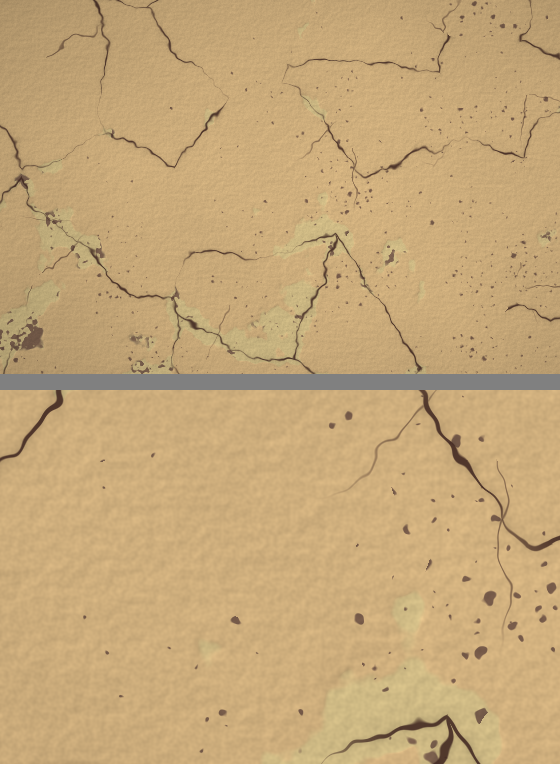
Top: the whole. Bottom: its middle third, enlarged.
Write a Shadertoy shader that draws this texture.

```glsl
#define PLASTER vec3(0.815, 0.688, 0.492)
#define PALE_COAT vec3(0.815, 0.738, 0.525)
#define STAIN vec3(0.44, 0.325, 0.275)
#define CRACK vec3(0.27, 0.17, 0.14)
#define CRACK_SCALE 3.1
#define CRACK_WIDTH 0.0021
#define CRACK_KEEP 0.68
#define RELIEF 0.125
#define PEELING 0.74
#define SPECK_SHARE 0.38
#define VIGNETTE 0.07

vec2 hash2(vec2 p) {
    vec3 q = fract(p.xyx * vec3(0.1031, 0.1030, 0.0973));
    q += dot(q, q.yzx + 33.33);
    return fract((q.xx + q.yz) * q.zy);
}

float cornerSlope(vec2 cell, vec2 corner, vec2 f) {
    float angle = 6.2832 * hash2(cell + corner).x;
    return dot(vec2(cos(angle), sin(angle)), f - corner);
}

float gradientNoise(vec2 p) {
    vec2 i = floor(p), f = p - i;
    vec2 u = f * f * f * (f * (f * 6.0 - 15.0) + 10.0);
    float low = mix(cornerSlope(i, vec2(0, 0), f), cornerSlope(i, vec2(1, 0), f), u.x);
    float high = mix(cornerSlope(i, vec2(0, 1), f), cornerSlope(i, vec2(1, 1), f), u.x);
    return mix(low, high, u.y);
}

float fbm(vec2 p) {
    float sum = 0.0, amp = 1.0;
    for (int i = 0; i < 5; i++) {
        sum += amp * gradientNoise(p);
        p = mat2(1.6, 1.2, -1.2, 1.6) * p + 17.3;
        amp *= 0.52;
    }
    return sum;
}

vec2 noise2(vec2 p) {
    return vec2(gradientNoise(p), gradientNoise(p + 41.7));
}

// Distance to the Voronoi borders that are kept as cracks
float crackDistance(vec2 p, float scale, float keep) {
    p *= scale;
    vec2 cell = floor(p), home = cell, toHome = vec2(9.0);
    for (int k = 0; k < 9; k++) {
        vec2 id = cell + vec2(k % 3 - 1, k / 3 - 1);
        vec2 r = id + hash2(id) - p;
        if (dot(r, r) < dot(toHome, toHome)) { toHome = r; home = id; }
    }
    float d = 1.0;
    for (int k = 0; k < 25; k++) {
        vec2 id = home + vec2(k % 5 - 2, k / 5 - 2);
        if (k == 12 || hash2(id + home + 91.0).y > keep) continue;
        vec2 r = id + hash2(id) - p;
        d = min(d, dot(0.5 * (r + toHome), normalize(r - toHome)));
    }
    return d / scale;
}

// Trowelled plaster: rounded lumps, grit and faint horizontal strokes
float plasterHeight(vec2 p) {
    return 0.45 * gradientNoise(p * 30.0) + 0.4 * gradientNoise(p * 62.0)
         + 0.35 * gradientNoise(p * 125.0) + 0.22 * gradientNoise(p * vec2(16.0, 105.0));
}

// One scattered dark fleck per grid cell
float specks(vec2 p, float scale, float share, float px) {
    vec2 id = floor(p * scale);
    vec2 rnd = hash2(id + 7.0);
    vec2 centre = 0.3 + 0.4 * hash2(id + 53.0);
    float radius = (0.06 + 0.19 * rnd.y * rnd.y * rnd.y) / scale;
    float d = length(fract(p * scale) - centre) / scale;
    return step(rnd.x, share) * (1.0 - smoothstep(radius - px, radius + px, d));
}

void mainImage(out vec4 fragColor, in vec2 fragCoord) {
    vec2 uv = fragCoord / iResolution.xy;
    vec2 p = fragCoord / iResolution.y;
    float px = 1.0 / iResolution.y;
    vec2 toLight = vec2(-0.0028, 0.0032);

    // Jagged coordinates for cracks
    vec2 jag = p + 0.06 * noise2(p * 4.0) + 0.022 * noise2(p * 15.0)
             + 0.009 * noise2(p * 48.0) + 3.7;
    float mainDist = crackDistance(jag, CRACK_SCALE, CRACK_KEEP);
    float hairDist = crackDistance(jag + 20.0, CRACK_SCALE * 1.9, 0.16);

    // Plaster lit from the upper left
    float light = plasterHeight(p) - plasterHeight(p + toLight);
    float tone = 1.0 + RELIEF * light + 0.035 * fbm(p * 2.5 + 5.0)
               + 0.05 * gradientNoise(p * 280.0);
    vec3 col = PLASTER;

    // Peeled patches, mostly low down and along the cracks
    float low = 1.0 - smoothstep(0.05, 0.9, uv.y);
    float blotch = fbm(p * 4.2 + 11.0);
    float peel = blotch + 0.45 * exp(-mainDist / 0.03) + 0.36 * low - PEELING;
    float coat = smoothstep(-0.02, 0.04, peel);
    float lip = blotch - fbm((p + 1.5 * toLight) * 4.2 + 11.0);
    col = mix(col, PALE_COAT, coat * 0.9);
    float rim = exp(-abs(peel) / 0.045);
    tone += rim * clamp(-1.1 * lip, -0.16, 0.08);

    // Dark stains where the coat is worn through
    float wear = fbm(p * vec2(9.0, 5.5) + 31.0) + 0.55 * gradientNoise(p * 75.0);
    float stain = smoothstep(0.34, 0.46, wear) * smoothstep(-0.03, 0.08, peel);
    col = mix(col, STAIN, stain * 0.85);

    // Flecks, denser to the right and below
    float share = SPECK_SHARE * smoothstep(0.25, 1.3, uv.x + 0.7 * low)
                * smoothstep(-0.3, 0.5, gradientNoise(p * 5.0 + 3.0));
    vec2 ragged = p + 0.004 * noise2(p * 120.0);
    float fleck = max(specks(ragged, 36.0, share, px), specks(ragged + 9.0, 75.0, share * 0.6, px));
    col = mix(col, STAIN * 0.9, fleck * 0.85);

    // Cracks of changing width with a soft shaded edge
    float open = smoothstep(-0.45, 0.15, gradientNoise(p * 6.0 + 60.0));
    float width = CRACK_WIDTH * open * (1.0 + 1.3 * gradientNoise(p * 24.0));
    float crack = 1.0 - smoothstep(width - px, width + px, mainDist);
    float hair = 1.0 - smoothstep(0.0, 0.0008 + px, hairDist);
    hair *= smoothstep(-0.1, 0.3, gradientNoise(p * 5.0 + 80.0));
    tone -= 0.13 * open * exp(-mainDist / 0.005);
    col = mix(col * tone, CRACK, max(crack * (0.3 + 0.6 * open), hair * 0.55));

    // Darker margins, strongest at the left
    vec2 q = 2.0 * uv - vec2(1.16, 0.95);
    col *= 1.0 - VIGNETTE * dot(q, q);
    fragColor = vec4(clamp(col, 0.0, 1.0), 1.0);
}
```
